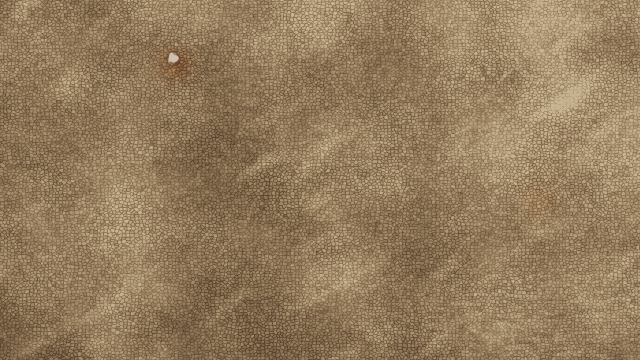
Reproduce this texture procedurally as a Shadertoy shader.

```glsl
// Worn tan leather: pebbled grain, cloudy patches, pale diagonal creases, scratches and a rusty nick.
#define GRAIN_SCALE 105.0
#define GRAIN_DEPTH 0.95
#define PEBBLE_VARIATION 0.55
#define PATCH_SCALE 2.6
#define PATCH_DEPTH 0.95
#define CREASE_DEPTH 0.75
#define FIBRE_DEPTH 0.45
#define SCRATCH_COUNT 20
#define TONE_BIAS 0.03
#define DARK_HIDE vec3(0.42, 0.33, 0.235)
#define MID_HIDE vec3(0.585, 0.485, 0.355)
#define PALE_HIDE vec3(0.75, 0.67, 0.53)

vec2 hash22(vec2 p) {
    vec3 q = fract(p.xyx * vec3(0.1031, 0.1030, 0.0973));
    q += dot(q, q.yzx + 33.33);
    return fract((q.xx + q.yz) * q.zy);
}

float cornerSlope(vec2 cell, vec2 offset) {
    float angle = 6.2832 * hash22(cell).x;
    return dot(vec2(cos(angle), sin(angle)), offset);
}

float gradientNoise(vec2 p) {
    vec2 i = floor(p), f = fract(p);
    vec2 u = f * f * f * (f * (f * 6.0 - 15.0) + 10.0);
    vec2 e = vec2(1.0, 0.0);
    return mix(mix(cornerSlope(i, f), cornerSlope(i + e.xy, f - e.xy), u.x),
               mix(cornerSlope(i + e.yx, f - e.yx), cornerSlope(i + e.xx, f - e.xx), u.x), u.y);
}

float fbm(vec2 p) {
    float sum = 0.0, gain = 1.0;
    for (int i = 0; i < 5; i++) {
        sum += gain * gradientNoise(p);
        p = mat2(1.6, 1.2, -1.2, 1.6) * p + 7.3;
        gain *= 0.57;
    }
    return sum;
}

// x: height of the pebble above its grooves, y: random tone of the pebble
vec2 pebbles(vec2 p) {
    vec2 i = floor(p), f = fract(p);
    float nearest = 8.0, second = 8.0, tone = 0.0;
    for (int y = -1; y <= 1; y++) {
        for (int x = -1; x <= 1; x++) {
            vec2 cell = vec2(x, y);
            vec2 h = hash22(i + cell);
            float d = length(cell + 0.1 + 0.8 * h - f);
            if (d < nearest) {
                second = nearest;
                nearest = d;
                tone = fract(h.x * 17.0 + h.y * 31.0);
            } else {
                second = min(second, d);
            }
        }
    }
    return vec2(smoothstep(0.0, 0.5, second - nearest), tone);
}

float segmentDistance(vec2 p, vec2 a, vec2 along) {
    vec2 q = p - a;
    return length(q - along * clamp(dot(q, along) / dot(along, along), 0.0, 1.0));
}

// Short pale scratches, scattered over the right side
float scratches(vec2 p, float pixel) {
    float mask = 0.0;
    for (int i = 0; i < SCRATCH_COUNT; i++) {
        vec2 place = hash22(vec2(i, 4.0)), shape = hash22(vec2(i, 19.0));
        vec2 start = vec2(1.25, 0.2) + place * vec2(0.5, 0.65);
        float angle = mix(-0.3, 0.9, shape.x);
        vec2 along = vec2(cos(angle), sin(angle)) * mix(0.01, 0.05, shape.y);
        float d = segmentDistance(p, start, along);
        mask = max(mask, (0.3 + 0.7 * place.y) * (1.0 - smoothstep(0.0004, 0.0012 + pixel, d)));
    }
    return mask;
}

void mainImage(out vec4 fragColor, in vec2 fragCoord) {
    float pixel = 1.0 / iResolution.y;
    vec2 p = fragCoord * pixel;

    // Broad light and cloudy wear
    float tone = TONE_BIAS + 0.26 * (p.x - 0.89) + 0.42 * (p.y - 0.5);
    tone += PATCH_DEPTH * fbm(p * PATCH_SCALE + 3.7);

    // Pale creases running down to the right
    vec2 bent = p + 0.03 * gradientNoise(p * 5.0);
    vec2 slant = mat2(0.57, 0.82, -0.82, 0.57) * bent;
    float crease = smoothstep(0.12, 0.6, gradientNoise(slant * vec2(15.0, 4.5) + 11.0));
    tone += CREASE_DEPTH * crease * smoothstep(-0.3, 0.3, gradientNoise(p * 2.2 + 40.0));

    // Fine level wrinkles in the lower right corner
    float corner = smoothstep(0.8, 1.4, p.x) * smoothstep(0.45, 0.1, p.y);
    tone += 0.55 * corner * gradientNoise(p * vec2(16.0, 85.0) + 2.0 * gradientNoise(p * 6.0));

    // Pebbled grain with uneven depth
    vec2 warp = 0.006 * vec2(gradientNoise(p * 14.0), gradientNoise(p * 14.0 + 50.0));
    vec2 pebble = pebbles((p + warp) * GRAIN_SCALE * vec2(0.92, 1.08));
    float depth = GRAIN_DEPTH * (1.0 + 0.6 * gradientNoise(p * 7.0 + 21.0));
    tone += depth * (pebble.x - 0.6) + PEBBLE_VARIATION * (pebble.y - 0.5);
    tone += FIBRE_DEPTH * gradientNoise(p * 130.0);

    tone = clamp(tone, -1.35, 1.2);
    vec3 color = tone < 0.0 ? mix(MID_HIDE, DARK_HIDE, -tone) : mix(MID_HIDE, PALE_HIDE, tone);
    color = mix(color, vec3(0.78, 0.71, 0.60), 0.65 * scratches(p, pixel));

    // Rust stains and the torn nick
    vec2 fromNick = p - vec2(0.48, 0.838);
    float ragged = length(fromNick) + 0.012 * gradientNoise(p * 70.0);
    float rust = 0.6 * exp(-pow(length(fromNick + vec2(-0.008, 0.018)) / 0.045, 2.0));
    rust += 0.25 * exp(-pow(length(p - vec2(1.5, 0.44)) / 0.05, 2.0));
    color = mix(color, color * vec3(0.95, 0.72, 0.5), rust);
    color = mix(color, vec3(0.32, 0.21, 0.13), 0.6 * (1.0 - smoothstep(0.016, 0.022 + pixel, ragged)));
    color = mix(color, vec3(0.82, 0.75, 0.68), 1.0 - smoothstep(0.010, 0.015 + pixel, ragged));
    fragColor = vec4(color, 1.0);
}
```
